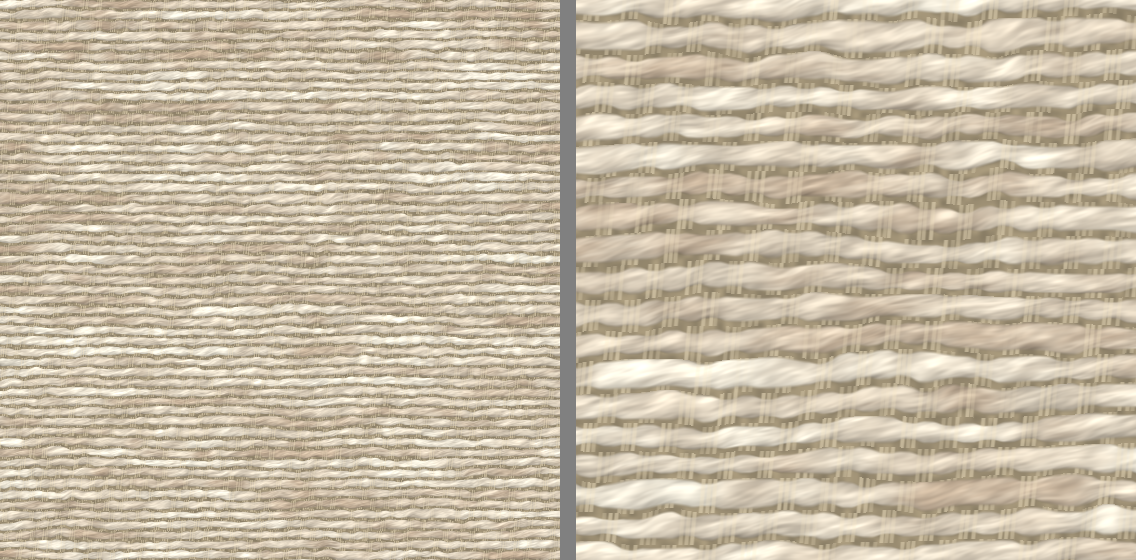
Left: the whole. Right: its middle third, enlarged.
Reproduce this texture procedurally as a three.js fragment shader.

```glsl
// Coarse woven cloth: thick slubby weft yarns run across in rows, each pinched
// by small groups of fine cream warp threads. Yarn outline, twisted fibres and
// dye tone come from value noise; a rounded profile shades every row.
#define ROWS 55.0
#define COLUMNS 42.0
#define WOBBLE 0.42
#define PINCH 0.09
#define SLUB 0.16
#define FIBRE_CONTRAST 0.30
#define THREAD_WIDTH 0.045
#define SHADOW vec3(0.57, 0.52, 0.42)
#define TAN vec3(0.79, 0.70, 0.60)
#define CREAM vec3(0.90, 0.85, 0.77)
#define WHITE vec3(0.99, 0.965, 0.90)
#define WARP vec3(0.92, 0.86, 0.73)

varying vec2 vUv;

float hash(vec2 p) {
  vec3 q = fract(vec3(p.xyx) * 0.1031);
  q += dot(q, q.yzx + 33.33);
  return fract((q.x + q.y) * q.z);
}

float noise(vec2 p) {
  vec2 i = floor(p);
  vec2 f = fract(p);
  f = f * f * (3.0 - 2.0 * f);
  float low = mix(hash(i), hash(i + vec2(1.0, 0.0)), f.x);
  float high = mix(hash(i + vec2(0.0, 1.0)), hash(i + 1.0), f.x);
  return mix(low, high, f.y);
}

// Layered noise, stretched along the twist of the yarn
float fibres(vec2 p) {
  float sum = 0.0;
  float weight = 0.5;
  for (int i = 0; i < 3; i++) {
    sum += weight * noise(p);
    p = p * vec2(1.8, 1.9) + 17.3;
    weight *= 0.55;
  }
  return sum / 0.91;
}

// Coverage of three slightly slanted threads around a binding point
float warpThreads(vec2 q, float seed) {
  float cover = 0.0;
  for (int i = 0; i < 3; i++) {
    float id = float(i);
    float jitter = (hash(vec2(seed, id)) - 0.5) * 0.07;
    float x = q.x - (id - 1.0) * 0.15 - jitter - 0.08 * q.y;
    float strength = 0.45 + 0.55 * hash(vec2(id + 5.0, seed));
    float line = 1.0 - smoothstep(THREAD_WIDTH * 0.4, THREAD_WIDTH * 1.8, abs(x));
    cover = max(cover, strength * line);
  }
  return cover;
}

// Tan to cream to white along one yarn
vec3 yarnColour(float tone) {
  vec3 colour = mix(TAN, CREAM, smoothstep(0.15, 0.52, tone));
  return mix(colour, WHITE, smoothstep(0.48, 0.82, tone));
}

void main() {
  // Rows bend gently, then each row gets its own sideways offset
  vec2 p = vUv * vec2(COLUMNS, ROWS);
  p.y += (noise(p * vec2(0.22, 0.35)) - 0.5) * WOBBLE;
  p.y += (noise(p * vec2(1.1, 0.8) + 40.0) - 0.5) * WOBBLE * 0.6;
  float row = floor(p.y);
  float y = fract(p.y) - 0.5;
  float rowSeed = hash(vec2(row, 3.7));
  float x = p.x + 0.5 * mod(row, 2.0) + 0.3 * rowSeed;
  float column = floor(x);
  vec2 cell = vec2(fract(x) - 0.5, y);

  // Yarn thickness: slubs along the row, pinched at the bindings
  float binding = 1.0 - smoothstep(0.08, 0.42, abs(cell.x));
  float bound = smoothstep(0.18, 0.5, hash(vec2(column, row)));
  float slub = noise(vec2(x * 0.75, row * 9.1)) - 0.5;
  float radius = 0.40 + SLUB * slub - PINCH * binding * bound;
  float v = (y - 0.04 - 0.07 * slub) / radius;
  float yarn = 1.0 - smoothstep(0.80, 1.12, abs(v));

  // Dye drifts slowly along each yarn and across the cloth
  float tone = 0.46 * noise(vec2(x * 0.13, row * 5.3))
             + 0.30 * noise(vec2(x * 0.65, row * 7.9))
             + 0.14 * rowSeed + 0.12 * noise(vUv * 6.0);

  // Plies slant around the yarn; hairs add a finer grain
  vec2 twist = vec2(x * 1.25 - y * 1.1, y * 3.8 - x * 0.75 + row * 13.7);
  float ply = fibres(twist) - 0.5;
  float hair = noise(vec2(x * 4.0 - y * 3.0, y * 9.0 - x * 2.0 + row * 31.0)) - 0.5;

  // Rounded yarn lit from above
  float roundness = sqrt(max(0.0, 1.0 - 0.9 * v * v));
  float light = 0.69 + 0.30 * roundness + 0.07 * clamp(v, -1.0, 1.0);
  light += FIBRE_CONTRAST * ply + 0.12 * hair - 0.04 * binding * bound;
  vec3 yarnLit = yarnColour(tone + 0.25 * ply) * light;

  // Ground between the yarns, with a fine grain
  vec3 colour = SHADOW * (0.94 + 0.25 * noise(p * vec2(5.0, 4.0)));
  colour = mix(colour, yarnLit, yarn);

  // Warp threads show in the gaps and fade where they sink into the yarn
  float seed = hash(vec2(column + 11.0, row)) * 97.0;
  float threads = warpThreads(cell, seed);
  float reach = mix(0.75, 0.35 * bound, yarn);
  colour = mix(colour, WARP * (0.92 + 0.16 * roundness), threads * reach);

  gl_FragColor = vec4(clamp(colour, 0.0, 1.0), 1.0);
}
```
